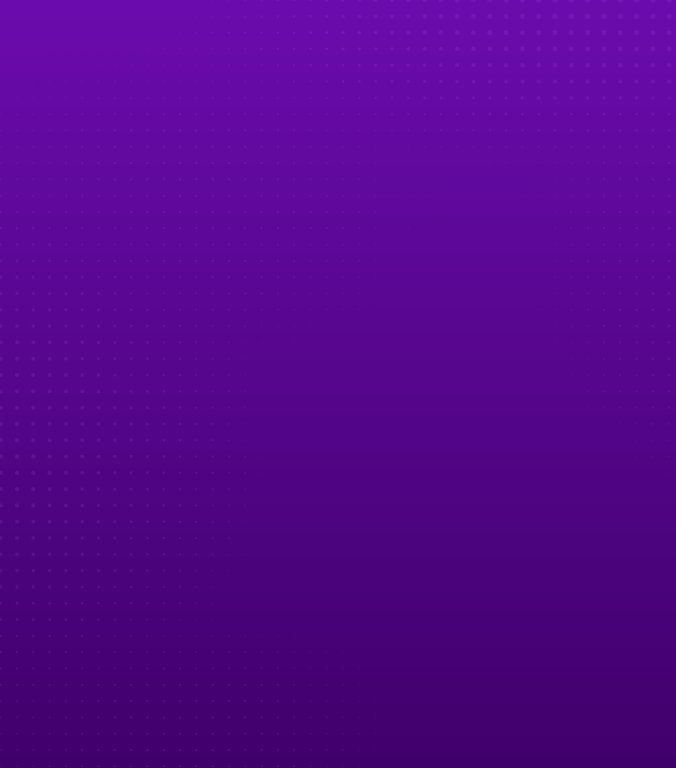
Reproduce this background procedurally as a Shadertoy shader.

```glsl
#define TOP_COLOR vec3(0.418, 0.045, 0.678)
#define BOTTOM_COLOR vec3(0.250, 0.0, 0.420)
#define DOT_COLOR vec3(0.62, 0.30, 0.80)
#define DOT_OPACITY 0.18
#define DOT_PITCH 0.02123
#define DOT_OFFSET vec2(0.0009, 0.0022)
#define MAX_RADIUS 0.0043
#define SIZE_CUTOFF 0.08

// Soft elliptical patch with a peak of one
float patchGlow(vec2 p, vec2 centre, vec2 spread) {
    vec2 d = (p - centre) / spread;
    return exp(-dot(d, d));
}

// Dot radius varies slowly over the canvas
float dotRadius(vec2 p) {
    float size = 0.92 * patchGlow(p, vec2(0.76, 1.00), vec2(0.46, 0.19));
    size = max(size, 0.72 * patchGlow(p, vec2(0.00, 0.43), vec2(0.33, 0.38)));
    size = max(size, 0.44 * patchGlow(p, vec2(0.24, 0.74), vec2(0.38, 0.27)));
    size = max(size, 0.42 * patchGlow(p, vec2(0.22, 0.06), vec2(0.36, 0.18)));
    size = max(size, 0.52 * patchGlow(p, vec2(0.92, 0.68), vec2(0.25, 0.34)));
    return MAX_RADIUS * max(size - SIZE_CUTOFF, 0.0);
}

// Coverage of the regular grid of dots
float dotGrid(vec2 p, float pixel) {
    vec2 cell = floor((p - DOT_OFFSET) / DOT_PITCH + 0.5);
    vec2 centre = cell * DOT_PITCH + DOT_OFFSET;
    float radius = dotRadius(centre);
    float disc = clamp((radius - length(p - centre)) / pixel + 0.5, 0.0, 1.0);
    return disc * smoothstep(0.0, 0.8 * pixel, radius);
}

void mainImage(out vec4 fragColor, in vec2 fragCoord) {
    vec2 p = fragCoord / iResolution.y;
    float pixel = 1.0 / iResolution.y;

    // Vertical gradient
    vec3 color = mix(BOTTOM_COLOR, TOP_COLOR, p.y);

    // Halftone dots
    color = mix(color, DOT_COLOR, DOT_OPACITY * dotGrid(p, pixel));

    fragColor = vec4(color, 1.0);
}
```
